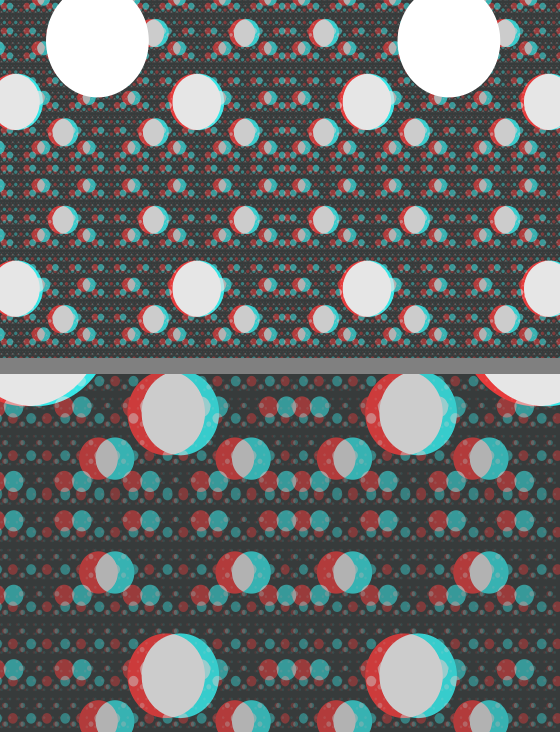
Top, the full canvas; bottom, a detail of the centre.
This pattern is drawn by a Shadertoy shader. Its source:

```glsl
// Nested octaves of pale dots on charcoal, mirrored about a centre and split into red and cyan fringes.

// Lengths are in canvas heights, measured from the upper left.
const int   OCTAVES      = 8;
const vec2  CELL         = vec2(1.016, 1.109);    // cell of the largest dots
const float DOT_RADIUS   = 0.142;                 // as a share of the cell
const vec2  MIRROR       = vec2(0.7955, 0.4383);  // axes the octaves converge on
const vec2  MIRROR_DRIFT = vec2(-0.0325, 0.2146); // axis offset of the largest octave
const float HALF_PERIOD  = 0.4909;                // horizontal mirror period / 2
const float CELL_OFFSET  = 0.0163;
const float FRINGE       = 0.0088;                // channel split of the finest dots
const float FADE         = 0.1;                   // brightness lost per octave
const vec3  GROUND       = vec3(0.215, 0.23, 0.23);

// Triangle wave: distance to the nearest multiple of twice the half period.
float foldPeriodic(float x, float halfPeriod) {
    return abs(mod(x + halfPeriod, 2.0 * halfPeriod) - halfPeriod);
}

// Coverage of one octave of dots; scale halves with every octave.
float dotCoverage(vec2 p, float scale, float pixel) {
    vec2 axis = MIRROR + MIRROR_DRIFT * vec2(scale * scale, scale);
    vec2 q = p - axis;
    q = vec2(foldPeriodic(q.x, HALF_PERIOD), abs(q.y)) + CELL_OFFSET;

    vec2 cell = CELL * scale;
    vec2 local = fract(q / cell) - 0.5;
    float dist = (length(local) - DOT_RADIUS) * cell.y;
    return clamp(0.5 - dist / pixel, 0.0, 1.0);
}

void mainImage(out vec4 fragColor, in vec2 fragCoord) {
    float pixel = 1.0 / iResolution.y;
    vec2 p = vec2(fragCoord.x, iResolution.y - fragCoord.y) * pixel;
    vec3 color = GROUND;

    // Paint from the finest octave up, so large dots cover small ones.
    for (int i = OCTAVES - 1; i >= 0; i--) {
        float scale = exp2(-float(i));
        vec2 split = vec2(FRINGE * (1.0 - scale), 0.0);
        float red  = dotCoverage(p + split, scale, pixel);
        float cyan = dotCoverage(p - split, scale, pixel);
        float brightness = 1.0 - FADE * float(i);
        color = mix(color, vec3(brightness), vec3(red, cyan, cyan));
    }
    fragColor = vec4(color, 1.0);
}
```
